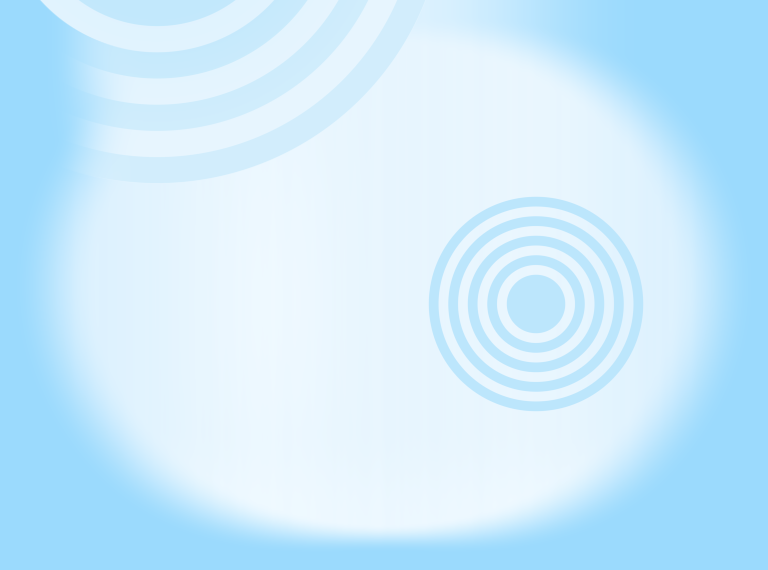
A WebGL 2 fragment shader for this background:

```glsl
#version 300 es
// Soft pale oval glow on sky blue with two sets of concentric rings.
precision highp float;

uniform vec2 u_resolution;
out vec4 fragColor;

// Lengths are in canvas heights, measured from the canvas centre
#define SKY vec3(0.608, 0.855, 0.992)
#define PALE vec3(0.906, 0.961, 0.997)
#define LIGHT vec3(0.943, 0.980, 1.0)
#define EDGE_TINT vec3(0.866, 0.946, 0.996)
#define RING_BLUE vec3(0.737, 0.900, 0.988)
#define OVAL_CENTER vec2(0.0, 0.0)
#define OVAL_RADII vec2(0.530, 0.442)
#define SMALL_CENTER vec2(0.2667, -0.0333)
#define SMALL_STEP 0.0171
#define LARGE_CENTER vec2(-0.398, 0.684)
#define LARGE_STEP 0.04596
#define STREAK_STRENGTH 0.012

float hashGradient(float cell) {
    return fract(sin(cell * 127.1) * 43758.5) * 2.0 - 1.0;
}

// One-dimensional gradient noise
float gradientNoise(float x) {
    float cell = floor(x);
    float f = x - cell;
    float blend = f * f * f * (f * (f * 6.0 - 15.0) + 10.0);
    return mix(hashGradient(cell) * f, hashGradient(cell + 1.0) * (f - 1.0), blend);
}

// Coverage of a disc of radius 3 and alternating rings out to radius 11
float ringCoverage(float r, float pixel) {
    float band = abs(mod(r + 0.5, 2.0) - 1.0) - 0.5;
    float d = max(min(band, r - 3.0), r - 11.0);
    return 1.0 - smoothstep(-0.7 * pixel, 0.7 * pixel, d);
}

// Pale interior with side tints, soft light bands and faint streaks
vec3 interiorColor(vec2 p) {
    vec3 color = mix(PALE, EDGE_TINT, smoothstep(0.25, 0.55, abs(p.x)));
    float leftBand = exp(-dot((p - vec2(-0.19, -0.03)) / vec2(0.12, 0.38),
                              (p - vec2(-0.19, -0.03)) / vec2(0.12, 0.38)));
    float rightBand = exp(-pow((p.x - 0.24) / 0.13, 2.0));
    float lowBand = smoothstep(-0.25, -0.42, p.y);
    color = mix(color, LIGHT, clamp(0.75 * leftBand + 0.25 * rightBand + 0.5 * lowBand, 0.0, 1.0));
    float streaks = gradientNoise(p.x * 38.0) + 0.5 * gradientNoise(p.x * 90.0 + 17.0);
    return color + STREAK_STRENGTH * streaks * vec3(1.0, 0.5, 0.1);
}

// Oval with a crisp base and blurred sides, joined by a glow along the top
float glowMask(vec2 p) {
    vec2 q = (p - OVAL_CENTER) / OVAL_RADII;
    float e = length(q);
    float side = abs(q.x) / max(e, 0.001);
    float blur = mix(0.08, 0.25, smoothstep(0.0, 0.8, side));
    float oval = 1.0 - smoothstep(0.95, 0.98 + blur, e);
    float top = smoothstep(-0.60, -0.42, p.x) * (1.0 - smoothstep(0.04, 0.46, p.x));
    top *= 0.85 * smoothstep(0.20, 0.42, p.y);
    return 1.0 - (1.0 - oval) * (1.0 - top);
}

void main() {
    vec2 p = (gl_FragCoord.xy - 0.5 * u_resolution) / u_resolution.y;
    float pixel = 1.0 / u_resolution.y;

    vec3 color = mix(SKY, interiorColor(p), glowMask(p));

    // Large rings fade out on the left, except the crisp inner ones
    float r = length(p - LARGE_CENTER) / LARGE_STEP;
    float aa = pixel / LARGE_STEP;
    float outward = smoothstep(4.0, 10.0, r);
    vec3 ringTint = mix(vec3(0.760, 0.910, 0.988), vec3(0.822, 0.930, 0.988), outward);
    vec3 gapTint = mix(vec3(0.875, 0.950, 0.995), PALE, outward);
    float fade = smoothstep(-0.58, -0.42, p.x);
    float inner = 1.0 - smoothstep(6.0 - aa, 6.0 + aa, r);
    float inside = 1.0 - smoothstep(11.0 - aa, 11.0 + aa, r);
    vec3 largeColor = mix(gapTint, ringTint, ringCoverage(r, aa));
    color = mix(color, largeColor, inside * max(fade, inner));

    // Small rings
    r = length(p - SMALL_CENTER) / SMALL_STEP;
    color = mix(color, RING_BLUE, ringCoverage(r, pixel / SMALL_STEP));

    fragColor = vec4(clamp(color, 0.0, 1.0), 1.0);
}
```
